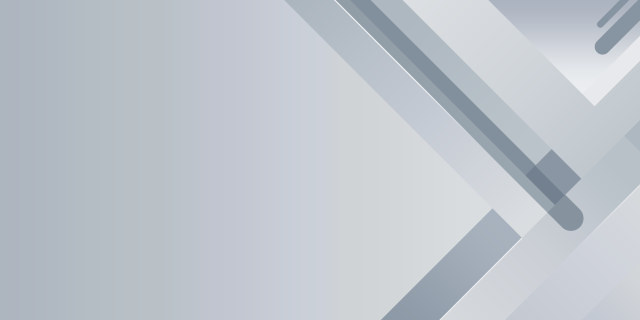
This background is drawn by a Shadertoy shader. Its source:

```glsl
// Cool grey backdrop with overlapping diagonal ribbons and rounded bars.
// Two diagonal axes (u for falling edges, v for rising edges) define every
// shape; layers are painted back to front, each with its own soft gradient.

// Falling edges, as u = x - depth (canvas height = 1)
const float U_STRIP = 0.888, U_BAR = 1.046, U_SHADE = 1.094;
const float U_CHANNEL = 1.155, U_SHEET = 1.258, U_CORNER = 1.526;
// Rising edges, as v = x + depth
const float V_RIM = 2.112, V_CROSS = 2.190, V_LOWER = 2.375;
const float V_THIRD = 2.578, V_LAST = 2.818;
// Rounded bars: cap centre as (x, depth) and radius
const vec2 LONG_CAP = vec2(1.784, 0.682);
const vec2 THICK_CAP = vec2(1.883, 0.146);
const vec2 THIN_CAP = vec2(1.876, 0.076);
const float LONG_RADIUS = 0.0395, THICK_RADIUS = 0.0245, THIN_RADIUS = 0.0105;
const float LINE_HALF_WIDTH = 0.0024;
// Palette
const vec3 STEEL = vec3(0.51, 0.56, 0.61);
const vec3 SLATE = vec3(0.44, 0.49, 0.55);
const vec3 ASH = vec3(0.68, 0.72, 0.755);
const vec3 MIST = vec3(0.76, 0.785, 0.825);
const vec3 PEARL = vec3(0.855, 0.868, 0.88);
const vec3 WHITE = vec3(0.97, 0.975, 0.98);

// Coverage of the half plane beyond a diagonal edge
float past(float coord, float edge, float soft) {
    return smoothstep(-soft, soft, coord - edge);
}

float band(float coord, float start, float end, float soft) {
    return past(coord, start, soft) * past(end, coord, soft);
}

// Distance to a ray with a round cap, running on from its start
float rayDistance(vec2 p, vec2 start, vec2 direction) {
    vec2 d = p - start;
    return length(d - direction * max(dot(d, direction), 0.0));
}

vec3 ramp(vec3 a, vec3 b, vec3 c, float t) {
    return t < 0.5 ? mix(a, b, clamp(t * 2.0, 0.0, 1.0))
                   : mix(b, c, clamp(t * 2.0 - 1.0, 0.0, 1.0));
}

vec3 backdrop(float x) {
    vec3 c = mix(vec3(0.68, 0.71, 0.75), vec3(0.725, 0.757, 0.78), smoothstep(0.0, 0.5, x));
    c = mix(c, vec3(0.755, 0.773, 0.813), smoothstep(0.48, 0.70, x));
    c = mix(c, vec3(0.795, 0.817, 0.85), smoothstep(0.66, 1.02, x));
    c = mix(c, vec3(0.815, 0.827, 0.837), smoothstep(1.0, 1.08, x));
    return mix(c, PEARL, smoothstep(1.06, 1.56, x));
}

void mainImage(out vec4 fragColor, in vec2 fragCoord) {
    float pixel = 1.0 / iResolution.y;
    float soft = pixel;
    vec2 p = vec2(fragCoord.x, iResolution.y - fragCoord.y) * pixel;
    float u = p.x - p.y;
    float v = p.x + p.y;

    // Backdrop and the dark rising bar
    vec3 col = backdrop(p.x);
    vec3 risingBar = mix(vec3(0.55, 0.60, 0.65), vec3(0.66, 0.70, 0.745), smoothstep(0.15, 0.9, u));
    col = mix(col, risingBar, past(v, V_CROSS, soft));

    // Falling ribbons, left to right
    vec3 strip = ramp(vec3(0.67, 0.71, 0.74), MIST, PEARL, (v - 0.9) / 1.45);
    vec3 channel = mix(ASH, vec3(0.73, 0.765, 0.79), smoothstep(1.2, 2.19, v));
    vec3 sheet = ramp(PEARL + 0.01, vec3(0.81, 0.83, 0.85), vec3(0.73, 0.765, 0.79), (v - 1.25) / 1.3);
    col = mix(col, strip, past(u, U_STRIP, soft));
    col = mix(col, channel, past(u, U_CHANNEL, soft));
    col = mix(col, sheet, past(u, U_SHEET, soft));

    // Corner panel with its bright rim
    vec3 panel = mix(vec3(0.67, 0.70, 0.75), vec3(0.92, 0.93, 0.94), smoothstep(-0.02, 0.28, p.y));
    panel = mix(panel, vec3(0.91, 0.915, 0.925), past(v, V_RIM, soft));
    col = mix(col, panel, past(u, U_CORNER, soft) * past(V_CROSS, v, soft));

    // Rising ribbons in the lower right
    vec3 lower = ramp(PEARL - 0.015, vec3(0.80, 0.815, 0.84), vec3(0.72, 0.757, 0.785), (u - 0.35) / 1.05);
    lower = mix(lower, ASH, past(u, U_CORNER, soft));
    vec3 third = ramp(vec3(0.765, 0.785, 0.82), vec3(0.805, 0.82, 0.855), PEARL - 0.015, (u - 0.6) / 0.8);
    vec3 last = mix(MIST, vec3(0.83, 0.84, 0.85), smoothstep(0.8, 1.2, u));
    col = mix(col, lower, past(v, V_LOWER, soft));
    col = mix(col, third, past(v, V_THIRD, soft));
    col = mix(col, last, past(v, V_LAST, soft));

    // Long rounded bar, its shaded half and the crossing patch
    vec2 upLeft = vec2(-1.0, -1.0) * inversesqrt(2.0);
    vec2 upRight = vec2(1.0, -1.0) * inversesqrt(2.0);
    float longBar = past(LONG_RADIUS, rayDistance(p, LONG_CAP, upLeft), 0.7 * soft);
    float above = past(V_LOWER, v, soft);
    float crossing = band(v, V_CROSS, V_LOWER, soft);
    vec3 barTint = mix(vec3(0.57, 0.62, 0.66), vec3(0.60, 0.65, 0.685), smoothstep(1.1, 2.2, v));
    barTint = mix(barTint, STEEL, past(u, U_SHADE, soft));
    barTint = mix(barTint, SLATE + 0.01, past(u, U_SHADE, soft) * crossing);
    col = mix(col, mix(STEEL + 0.015, barTint, above), longBar);
    col = mix(col, STEEL + 0.03, band(u, U_CHANNEL, U_SHEET, soft) * crossing);

    // Small rounded bars in the corner
    float thick = past(THICK_RADIUS, rayDistance(p, THICK_CAP, upRight), 0.7 * soft);
    float thin = past(THIN_RADIUS, rayDistance(p, THIN_CAP, upRight), 0.7 * soft);
    col = mix(col, STEEL + 0.02, max(thick, thin));

    // Fine highlights along the edges
    float fallingLine = past(LINE_HALF_WIDTH, abs(u - U_BAR), soft) * (1.0 - smoothstep(1.5, 2.1, v));
    float risingLine = past(LINE_HALF_WIDTH, abs(v - V_LOWER), soft) * past(U_STRIP, u, soft);
    float rimLine = past(LINE_HALF_WIDTH, abs(v - V_THIRD), soft) * smoothstep(0.9, 1.4, u);
    col = mix(col, WHITE, max(fallingLine, max(0.8 * risingLine, 0.6 * rimLine)));

    fragColor = vec4(col, 1.0);
}
```
